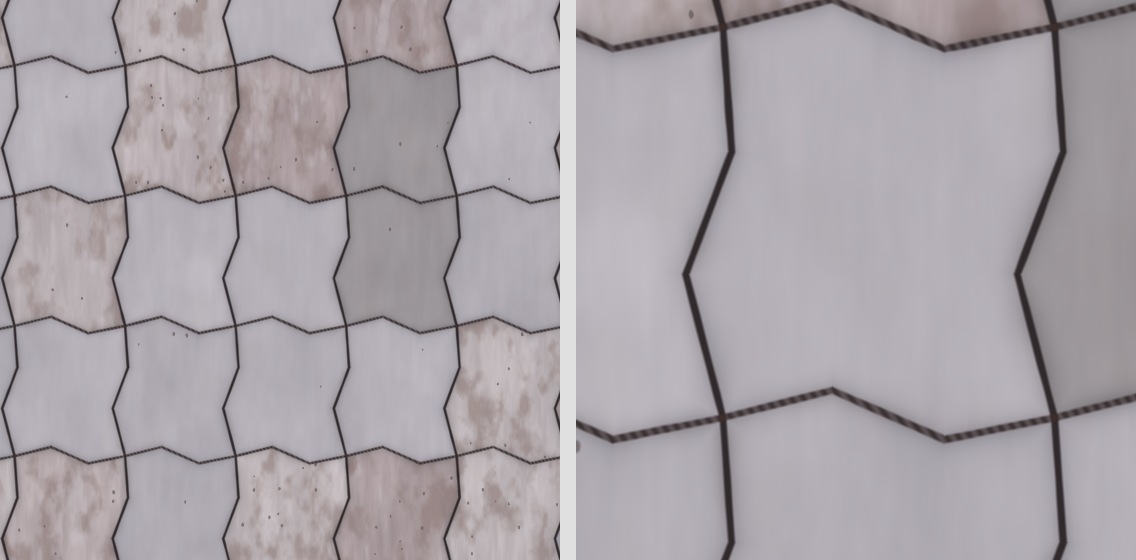
Left: the whole. Right: its middle third, enlarged.
Give the GLSL for this texture, as a WebGL 1 fragment shader.

```glsl
precision highp float;
// Weathered marble tiles with zigzag edges, parted by thin dark joints.
// Two piecewise-linear waves bend a square grid; each tile gets a hashed
// tone, and value noise adds clouds, streaked brown stains and small pits.
uniform vec2 u_resolution;

float hash(vec2 p) {
  vec3 q = fract(p.xyx * 0.1031);
  q += dot(q, q.yzx + 33.33);
  return fract((q.x + q.y) * q.z);
}

float noise(vec2 p) {
  vec2 i = floor(p), f = fract(p);
  f = f * f * (3.0 - 2.0 * f);
  return mix(mix(hash(i), hash(i + vec2(1.0, 0.0)), f.x),
             mix(hash(i + vec2(0.0, 1.0)), hash(i + 1.0), f.x), f.y);
}

float fbm(vec2 p) {
  float sum = 0.0, amp = 0.533;
  for (int i = 0; i < 4; i++) {
    sum += amp * noise(p);
    p = p * 2.03 + 17.1;
    amp *= 0.5;
  }
  return sum;
}

// Periodic polyline through zero and knots a, b: returns (offset, slope).
vec2 zigzag(float t, vec2 a, vec2 b) {
  t = fract(t);
  if (t < a.x) return vec2(t, 1.0) * a.y / a.x;
  if (t > b.x) return vec2(1.0 - t, -1.0) * b.y / (1.0 - b.x);
  float slope = (b.y - a.y) / (b.x - a.x);
  return vec2(a.y + (t - a.x) * slope, slope);
}

// Dark pits: one jittered, slightly tall ellipse in a few of the cells.
float pits(vec2 p, float density) {
  vec2 cell = floor(p);
  vec2 centre = 0.25 + 0.5 * vec2(hash(cell + 5.3), hash(cell + 41.7));
  float radius = mix(0.06, 0.15, hash(cell + 71.9));
  float r = length((fract(p) - centre) * vec2(1.2, 0.8));
  r += 0.06 * (noise(p * 9.0) - 0.5);
  return step(hash(cell + 13.1), density) * (1.0 - smoothstep(radius * 0.5, radius + 0.04, r));
}

void main() {
  vec2 p = gl_FragCoord.xy / u_resolution;
  float pixel = 1.0 / min(u_resolution.x, u_resolution.y);

  // Bent grid: tile index and distance to the nearest joints
  vec2 period = vec2(0.1974, 0.2325);
  vec2 q = p - vec2(0.026, 0.1855);
  vec2 side = zigzag(q.y / period.y, vec2(0.367, -0.0221), vec2(0.681, 0.0052));
  vec2 top = zigzag(q.x / period.x, vec2(0.33, 0.0163), vec2(0.668, -0.013));
  vec2 grid = (q - vec2(side.x, top.x)) / period;
  vec2 tile = floor(grid) + 20.0;
  vec2 f = fract(grid);
  vec2 gap = min(f, 1.0 - f) * period
           / sqrt(1.0 + vec2(side.y * side.y, top.y * top.y) / (period.yx * period.yx));
  float d = min(gap.x, gap.y);

  // Tone of each tile: clean lavender, pale stained, pinkish or dull grey
  float tone = hash(tile + 7.7);
  float stained = smoothstep(0.48, 0.72, hash(tile * 3.1 + 2.9));
  float pink = stained * smoothstep(0.6, 0.8, tone);
  float dull = (1.0 - stained) * step(0.84, tone);
  vec3 color = mix(vec3(0.712, 0.694, 0.724), vec3(0.745, 0.713, 0.725), stained);
  color = mix(color, vec3(0.665, 0.605, 0.615), pink * 0.8);
  color = mix(color, vec3(0.61, 0.59, 0.605), dull);
  color *= 0.975 + 0.045 * hash(tile + 29.3);

  // Soft clouds and fine vertical grain
  vec2 s = p + tile * 3.7;
  color += 0.075 * (fbm(s * vec2(14.0, 9.0)) - 0.5) * vec3(1.0, 0.97, 0.88);
  float grain = fbm(s * vec2(95.0, 14.0)) - 0.5;
  color += (0.035 + 0.09 * stained) * grain;

  // Brown blotches, drawn out downwards
  float blotch = fbm(s * vec2(34.0, 19.0) + 31.0);
  float stain = smoothstep(0.43, 0.78, blotch + 0.3 * grain);
  color = mix(color, vec3(0.53, 0.45, 0.435), stain * (0.06 + 0.5 * stained));
  float pale = smoothstep(0.55, 0.8, fbm(s * vec2(42.0, 17.0) + 83.0));
  color = mix(color, vec3(0.79, 0.77, 0.79), pale * stained * 0.45);

  // Pits, more of them where the stone is stained
  float pit = pits(s * 46.0, mix(0.012, 0.09, stained));
  color = mix(color, vec3(0.37, 0.33, 0.34), pit * 0.65);

  // Dirt beside the joints, then the joints, ribbed along the rows
  color *= 1.0 - 0.24 * exp(-d / 0.0055) * (0.7 + 0.6 * noise(p * 40.0));
  float width = 0.0021 + 0.0006 * (noise(p * 60.0) - 0.5);
  float soft = max(pixel, 0.0011);
  vec2 line = 1.0 - smoothstep(width - soft, width + soft, gap);
  float rib = 0.5 + 0.5 * sin(880.0 * (p.x + 0.6 * p.y));
  vec3 rowJoint = mix(vec3(0.2, 0.165, 0.17), vec3(0.34, 0.3, 0.31), rib);
  color = mix(color, rowJoint, line.y * 0.93);
  color = mix(color, vec3(0.17, 0.145, 0.155), line.x * 0.95);
  color = mix(color, vec3(0.27, 0.19, 0.17), line.x * line.y * 0.7);

  gl_FragColor = vec4(color, 1.0);
}
```
